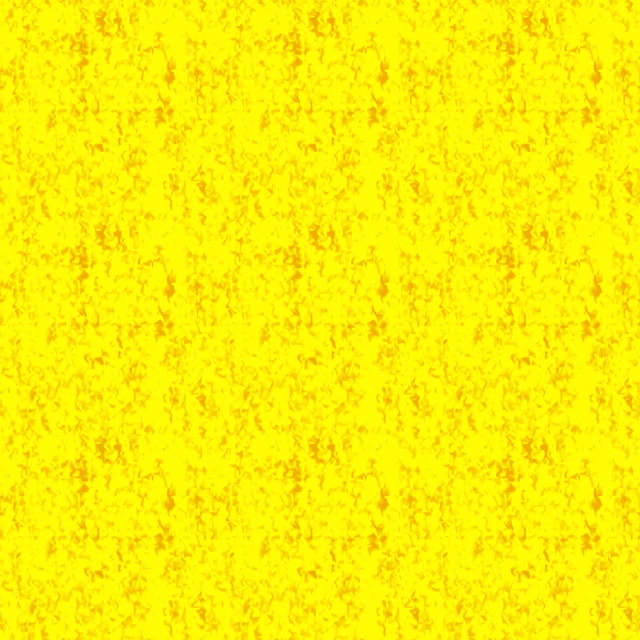
Give the GLSL for this texture, as a Shadertoy shader.

```glsl
// Worn yellow plaster: a three by three grid of identical square tiles.
// Warped wrapping noise makes the ragged orange flecks; soft elongated
// stains and a horizontal joint gather them into streaks in every tile.

// Integer hash of a lattice cell, from 0 to 1
float hash(vec2 cell, uint seed) {
    uvec2 k = uvec2(cell);
    uint h = k.x * 1597334677u ^ k.y * 3812015801u ^ seed * 2798796415u;
    h = (h ^ (h >> 16)) * 2146121005u;
    h = (h ^ (h >> 15)) * 2221713035u;
    return float((h ^ (h >> 16)) & 65535u) / 65535.0;
}

// Value noise that wraps after one tile; cells is a whole number each way
float noise(vec2 p, vec2 cells, uint seed) {
    p *= cells;
    vec2 i = floor(p), f = p - i;
    f = f * f * (3.0 - 2.0 * f);
    vec2 a = mod(i, cells), b = mod(i + 1.0, cells);
    return mix(mix(hash(a, seed), hash(vec2(b.x, a.y), seed), f.x),
               mix(hash(vec2(a.x, b.y), seed), hash(b, seed), f.x), f.y);
}

// Shortest signed offset between two points of a wrapping tile
vec2 wrapOffset(vec2 d) {
    return d - round(d);
}

// Stains of one tile: centre, then half width and half height
const vec4 STAINS[11] = vec4[11](
    vec4(0.385, 0.78, 0.020, 0.12), vec4(0.380, 0.54, 0.028, 0.025),
    vec4(0.485, 0.88, 0.020, 0.07), vec4(0.565, 0.87, 0.026, 0.08),
    vec4(0.940, 0.65, 0.015, 0.07), vec4(0.940, 0.17, 0.015, 0.09),
    vec4(0.775, 0.53, 0.030, 0.02), vec4(0.475, 0.31, 0.035, 0.03),
    vec4(0.560, 0.42, 0.012, 0.09), vec4(0.720, 0.77, 0.080, 0.02),
    vec4(0.800, 0.66, 0.025, 0.05));

float stains(vec2 p) {
    float sum = 0.0;
    for (int i = 0; i < 11; i++) {
        vec2 d = wrapOffset(p - STAINS[i].xy) / STAINS[i].zw;
        sum += exp(-dot(d, d));
    }
    return min(sum, 1.0);
}

// Thin darkened joint across the tile
float joint(float y, float height) {
    float d = wrapOffset(vec2(y - height)).x / 0.012;
    return exp(-d * d);
}

void mainImage(out vec4 fragColor, in vec2 fragCoord) {
    vec2 tile = 3.0 * fragCoord / iResolution.xy;

    // Ragged outlines
    vec2 warp = vec2(noise(tile, vec2(44), 1u), noise(tile, vec2(44), 2u)) - 0.5;
    vec2 p = tile + 0.022 * warp;

    // Fine grain, flecks and upright clouds
    float grain = noise(p, vec2(88, 64), 3u);
    float flecks = noise(p, vec2(44, 30), 4u);
    float clouds = noise(p, vec2(24, 9), 5u);
    float wear = 0.40 * grain + 0.36 * flecks + 0.24 * clouds - 0.02;

    // Stains and joints, broken up by the grain
    wear += stains(p) * (0.12 + 0.26 * grain);
    wear += 0.13 * joint(p.y, 0.478) + 0.06 * joint(p.y, 0.985);

    vec3 yellow = vec3(1.0, 0.988, 0.02), orange = vec3(0.94, 0.69, 0.005);
    fragColor = vec4(mix(yellow, orange, smoothstep(0.42, 0.90, wear)), 1.0);
}
```
